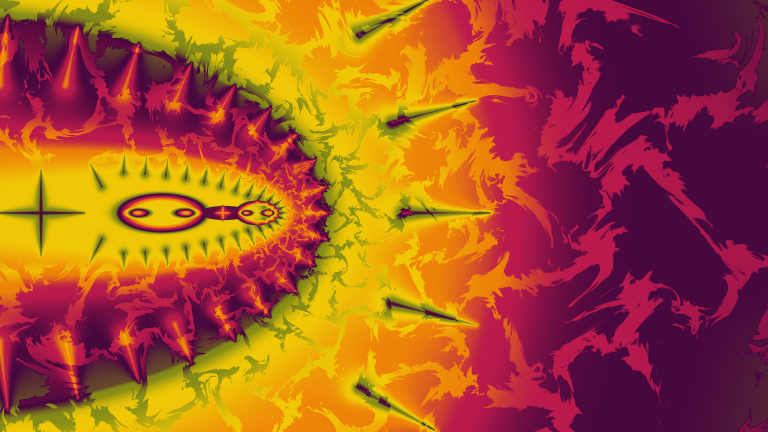
A Shadertoy shader for this background:

```glsl
// Nested fractal islands with glowing spikes and filigree in plum, crimson, gold and olive.

const vec2 ISLAND_RADII = vec2(0.435, 0.134);
const vec2 SHORE_RADII = vec2(0.977, 0.463);
const float HALO_RADIUS = 1.049;

// Cyclic colour ramp: one unit of depth per colour, five per cycle.
vec3 palette(float depth) {
    vec3 ramp[5] = vec3[5](
        vec3(0.52, 0.55, 0.09),   // olive
        vec3(0.28, 0.03, 0.24),   // plum
        vec3(0.73, 0.10, 0.30),   // crimson
        vec3(0.93, 0.51, 0.03),   // orange
        vec3(0.94, 0.78, 0.02));  // yellow
    float k = mod(depth, 5.0);
    int i = int(k) % 5;
    return mix(ramp[i], ramp[(i + 1) % 5], smoothstep(0.05, 0.95, fract(k)));
}

float ellipse(vec2 p, vec2 radii) {
    return length(p / radii);
}

// Position between an inner border (0) and an outer border (1).
float between(float fromInner, float toOuter) {
    return fromInner / max(fromInner + toOuter, 1e-4);
}

// Glow around a segment, narrowing toward its tip.
float spike(vec2 p, vec2 base, vec2 tip, float width) {
    vec2 axis = tip - base;
    float t = clamp(dot(p - base, axis) / dot(axis, axis), 0.0, 1.0);
    return exp(-length(p - base - axis * t) / (width * (1.15 - t)));
}

// Mirrored spikes along an ellipse; span holds length and its growth.
float spikeRing(vec2 p, vec2 radii, float turn, float bend, int count, vec2 span, float width) {
    float glow = 0.0;
    p.y = abs(p.y);
    for (int i = 0; i < count; i++) {
        float n = float(i);
        float angle = n * (turn + bend * n * n);
        vec2 around = vec2(cos(angle), sin(angle));
        vec2 tip = radii * around;
        vec2 base = tip - normalize(around / radii) * (span.x + span.y * n * n);
        glow = max(glow, spike(p, base, tip, width));
    }
    return glow;
}

float crossGlow(vec2 p, float arm, float width) {
    p = abs(p);
    return max(spike(p, vec2(0.0), vec2(arm, 0.0), width),
               spike(p, vec2(0.0), vec2(0.0, arm), width));
}

// Layered, warped sine ridges that curl into branching threads.
float filigree(vec2 q) {
    float sum = 0.0, amp = 0.5;
    for (int i = 0; i < 5; i++) {
        q += 0.8 * sin(q.yx * 0.9 + float(i) * vec2(1.7, 2.3));
        sum += amp * (1.0 - 0.5 * abs(sin(q.x) + sin(q.y)));
        q = mat2(1.6, 1.2, -1.2, 1.6) * q;
        amp *= 0.62;
    }
    return sum;
}

// Two pods joined by a neck, each holding a pair of small lenses.
float podDepth(vec2 p, float pods) {
    vec2 big = vec2(abs(p.x - 0.375) - 0.056, p.y);
    vec2 small = vec2(abs(p.x - 0.595) - 0.025, p.y);
    float lens = min(ellipse(big, vec2(0.039, 0.014)), ellipse(small, vec2(0.021, 0.009)));
    return 10.4 + min(9.0 * (1.0 - pods), 3.6) + 5.0 * max(1.0 - lens, 0.0);
}

vec3 scene(vec2 p) {
    // Borders of the nested regions, each equal to 1 on its edge
    float island = ellipse(vec2(max(p.x - 0.231, 0.0), p.y), ISLAND_RADII);
    float shore = ellipse(p + vec2(0.231, 0.0), SHORE_RADII);
    float halo = length(p - vec2(0.086, 0.0)) / HALO_RADIUS;
    float neck = max(ellipse(p - vec2(0.521, 0.0), vec2(0.06, 0.016)), 0.9);
    float pods = min(neck, min(ellipse(p - vec2(0.375, 0.0), vec2(0.106, 0.046)),
                               ellipse(p - vec2(0.595, 0.0), vec2(0.051, 0.028))));

    // Smooth depth, rising inward
    float haze = smoothstep(1.35, 1.75, halo) * smoothstep(0.08, 0.36, abs(p.y));
    float depth = 0.95 + 1.45 * exp(-7.0 * (halo - 1.0)) - 0.3 * haze;
    if (pods < 1.0) {
        depth = podDepth(p, pods);
    } else if (island < 1.0) {
        float w = between(1.0 - island, pods - 1.0);
        depth = 8.2 + min(4.0 * w, 0.8) + 1.4 * pow(w, 8.0);
    } else if (shore < 1.0) {
        depth = 8.2 - 2.7 * between(island - 1.0, 1.0 - shore);
    } else if (halo < 1.0) {
        float v = between(shore - 1.0, 1.0 - halo);
        depth = 4.25 - 1.85 * v + 1.25 * exp(-11.0 * v);
    }

    // Threads grow with distance from the island tip
    vec2 away = p - vec2(0.63, 0.0);
    float threads = filigree(14.0 * vec2(log(length(away) + 0.01), atan(away.y, away.x)));
    float threshold = 0.78 + 0.15 * haze;
    depth += 0.75 * smoothstep(0.75, 1.15, island) * smoothstep(threshold, threshold + 0.08, threads);

    // Spikes and crosses
    vec2 upper = vec2(p.x, abs(p.y));
    depth += 2.8 * spikeRing(p - vec2(0.086, 0.0), vec2(HALO_RADIUS), 0.25, 0.0, 4, vec2(0.2, 0.0), 0.02);
    depth += 2.0 * spikeRing(p + vec2(0.231, 0.0), SHORE_RADII * 1.02, 0.131, 0.00019, 10, vec2(0.048, 0.0014), 0.02);
    depth += 1.8 * spikeRing(p - vec2(0.231, 0.0), ISLAND_RADII, 0.12, 0.0, 13, vec2(0.04, 0.0), 0.007);
    depth += 1.8 * spike(upper, vec2(0.236, 0.06), vec2(0.208, 0.116), 0.007);
    depth += 2.0 * crossGlow(p - vec2(0.095, 0.0), 0.1, 0.012);
    depth += 2.0 * crossGlow(p - vec2(0.516, 0.0), 0.018, 0.006);
    return palette(depth);
}

void mainImage(out vec4 fragColor, in vec2 fragCoord) {
    vec3 color = vec3(0.0);
    for (int i = 0; i < 4; i++) {  // four samples smooth the edges
        vec2 jitter = vec2(i % 2, i / 2) * 0.5 - 0.25;
        color += scene((fragCoord + jitter) / iResolution.y - vec2(0.0, 0.507));
    }
    fragColor = vec4(color * 0.25, 1.0);
}
```
